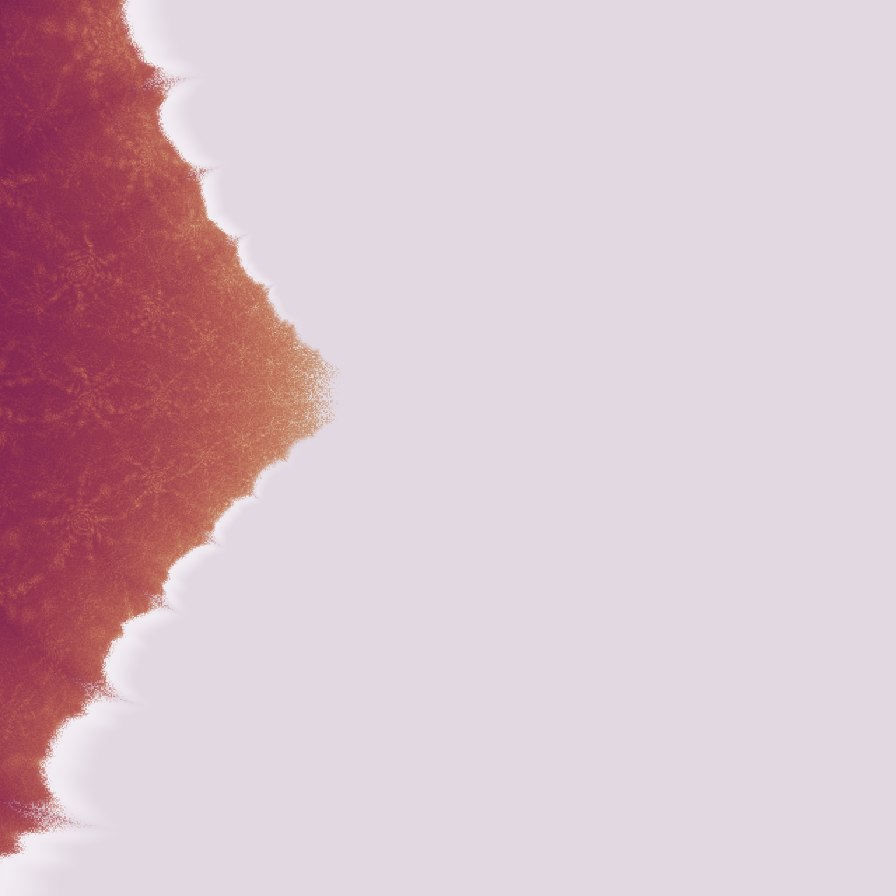
A Shadertoy shader for this background:

```glsl
// Fractal valley: a grainy crimson wedge with fern dendrites, scalloped by pale round bulbs.
#define CUSP vec2(0.456, 0.557)
#define VALLEY_SCALE 4.33
#define BULB_PERIOD 0.152
#define BULB_DEPTH 0.36
#define FERN_ROW 1.25
#define FERN_STRENGTH 0.21
#define GRAIN 0.17
#define GRAIN_CELLS 640.0
#define PALE vec3(0.887, 0.847, 0.884)
#define HALO vec3(0.945, 0.925, 0.945)

const float TAU = 6.28319;

float hash(vec2 p) {
    vec3 q = fract(vec3(p.xyx) * 0.1031);
    q += dot(q, q.yzx + 33.33);
    return fract((q.x + q.y) * q.z);
}

float noise(vec2 p) {
    vec2 i = floor(p), f = fract(p);
    f = f * f * (3.0 - 2.0 * f);
    return mix(mix(hash(i), hash(i + vec2(1, 0)), f.x),
               mix(hash(i + vec2(0, 1)), hash(i + vec2(1, 1)), f.x), f.y);
}

// Inverse square root of a complex number, conjugated
vec2 valleyMap(vec2 d) {
    float angle = 0.5 * atan(d.y, d.x);
    return VALLEY_SCALE * inversesqrt(max(length(d), 1e-5)) * vec2(cos(angle), sin(angle));
}

// Beaded fronds that fan out from the centre of a cell
float fern(vec2 p) {
    float r = length(p);
    float a = atan(p.y, abs(p.x) + 1e-5) + 0.7 * r * sign(p.y);
    float gap = abs(fract(a * 9.0 / TAU + 0.5) - 0.5) * r * TAU / 9.0;
    float beads = 0.65 + 0.35 * sin(17.0 * log(r + 0.03) + 5.0 * a);
    float frond = 1.0 - smoothstep(0.005, 0.03 + 0.045 * beads, gap);
    return frond * beads * (1.0 - smoothstep(0.3, 0.68, r));
}

// Staggered rows of ferns
float fernField(vec2 w) {
    float row = floor(w.y / FERN_ROW + 0.5);
    float x = w.x - 0.25 + 0.42 * abs(row);
    return fern(vec2(fract(x + 0.5) - 0.5, w.y - row * FERN_ROW));
}

// Purple through red and sand to the pale ground
vec3 heatColor(float t) {
    vec3 c = mix(vec3(0.50, 0.14, 0.32), vec3(0.61, 0.23, 0.31), clamp(t / 0.25, 0.0, 1.0));
    c = mix(c, vec3(0.71, 0.36, 0.33), clamp((t - 0.25) / 0.25, 0.0, 1.0));
    c = mix(c, vec3(0.77, 0.50, 0.39), clamp((t - 0.50) / 0.22, 0.0, 1.0));
    c = mix(c, vec3(0.81, 0.66, 0.56), clamp((t - 0.72) / 0.16, 0.0, 1.0));
    return mix(c, PALE, clamp((t - 0.88) / 0.12, 0.0, 1.0));
}

void mainImage(out vec4 fragColor, in vec2 fragCoord) {
    vec2 uv = fragCoord / iResolution.xy;
    vec2 w = valleyMap(vec2(CUSP.x - uv.x, uv.y - CUSP.y));
    float u = max(w.x, 0.1);

    // Scalloped border: one round bulb per geometric step along the valley
    float phase = fract(log(u) / BULB_PERIOD - 0.1 + 0.5) - 0.5;
    float scallop = 1.0 - sqrt(max(1.0 - 4.0 * phase * phase, 0.0));
    float base = (w.y > 0.0 ? 2.28 : 1.78) + 0.08 * min(u, 9.0);
    float ripple = 0.07 * (noise(vec2(log(u) * 70.0, sign(w.y) * 9.0)) - 0.5);
    float inside = base + BULB_DEPTH * scallop + ripple - abs(w.y);

    // Heat rises toward the cusp and toward the border
    float heat = 1.13 * log(u / 6.3);
    heat += 0.6 * exp(-max(inside, 0.0) / 0.8) * (1.0 - heat);
    heat = max(heat, 0.0);

    // Dendrites at three scales, on slightly warped coordinates
    vec2 warped = w + 0.12 * (vec2(noise(w * 5.0), noise(w * 5.0 + 31.0)) - 0.5);
    float dendrites = fernField(warped);
    dendrites += 0.6 * fernField(warped * 2.3 + vec2(0.4, 0.55));
    dendrites += 0.45 * fernField(warped * 4.7 + vec2(0.1, 0.3));
    float grain = hash(floor(uv * GRAIN_CELLS)) - 0.5;
    float speckle = 0.7 + 0.9 * (grain + 0.5) * noise(uv * 260.0);
    heat += FERN_STRENGTH * min(dendrites, 1.3) * speckle * (1.0 - 0.6 * min(heat, 1.0));
    heat += GRAIN * grain * (0.35 + 0.65 * min(heat, 1.0));

    // Crisp bulb edges, with a dusty fade between bulbs and near the cusp
    float dust = max(smoothstep(0.25, 0.9, scallop), smoothstep(7.5, 12.0, u));
    float fade = mix(0.07, 0.42, dust);
    float cover = smoothstep(0.0, fade, inside + grain * fade * 0.6);
    cover *= 1.0 - smoothstep(12.5, 16.0, u + 1.5 * grain);

    // Soft light inside the bulbs along the border
    float glow = smoothstep(-0.28, -0.02, inside) * (1.0 - dust);
    vec3 ground = mix(PALE, HALO, glow);
    fragColor = vec4(mix(ground, heatColor(heat), cover), 1.0);
}
```
